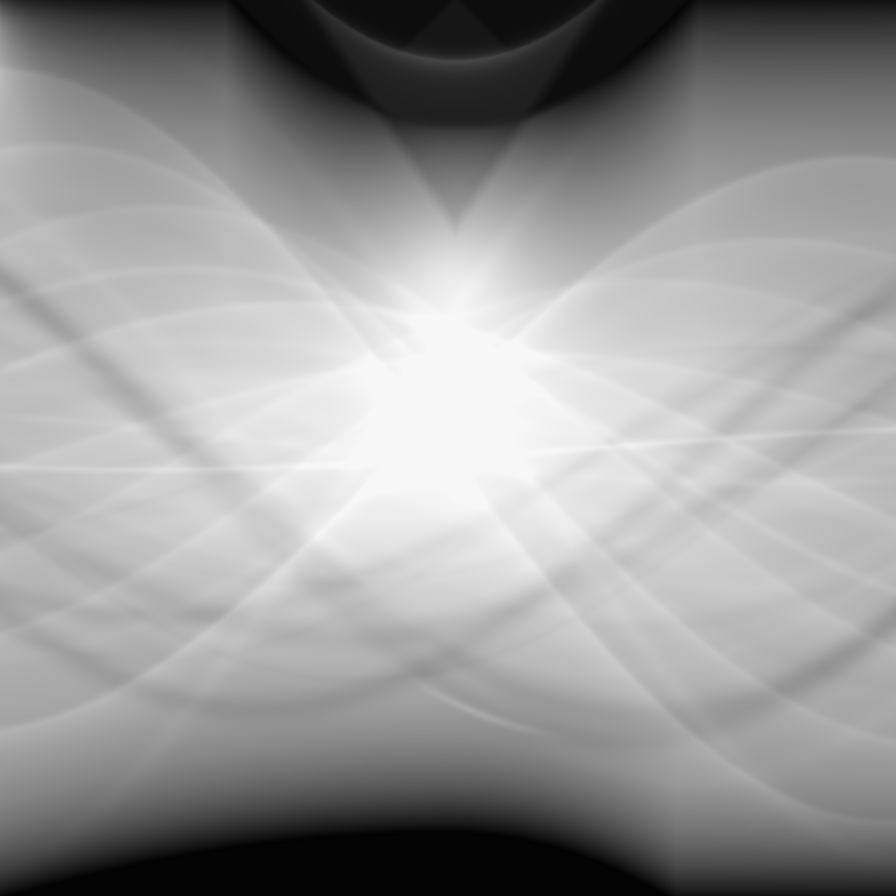
This background is drawn by a Shadertoy shader. Its source:

```glsl
const float PI = 3.14159265;

float hash(float n) { return fract(sin(n * 127.1) * 4375.85); }

float bell(float x, float width) { x /= width; return exp(-x * x); }

// Signed distance above the wave 0.5 + a cos(pi x) + b sin(pi x)
float waveDistance(vec2 p, float a, float b) {
    float c = cos(PI * p.x), s = sin(PI * p.x);
    float slope = PI * (b * c - a * s);
    return (p.y - 0.5 - a * c - b * s) / sqrt(1.0 + slope * slope);
}

float streak(vec2 p, float a, float b, float width) {
    return bell(waveDistance(p, a, b), width);
}

// Crisp on the upper side, with a long glow below
float ridge(vec2 p, float a, float b, float glow) {
    float d = waveDistance(p, a, b);
    return d > 0.0 ? bell(d, 0.006) : exp(d / glow);
}

float brightStreaks(vec2 p) {
    float light = 0.05 * streak(p, -0.021, -0.012, 0.004);
    light += 0.075 * ridge(p, -0.318, 0.045, 0.025);
    light += 0.07 * ridge(p, 0.42, -0.01, 0.035);
    light += 0.045 * ridge(p, 0.33, 0.06, 0.016);
    light += 0.035 * ridge(p, 0.227, 0.14, 0.02);
    light += 0.045 * ridge(p, 0.083, 0.136, 0.015);
    light += 0.035 * ridge(p, -0.025, 0.1, 0.015);
    light += 0.03 * streak(p, 0.16, 0.12, 0.006);
    light += 0.04 * ridge(p, -0.21, 0.094, 0.015);
    light += 0.03 * ridge(p, -0.12, 0.14, 0.018);
    light += 0.025 * streak(p, 0.47, 0.1, 0.012);
    light += 0.025 * streak(p, -0.48, 0.14, 0.012);
    light += 0.10 * streak(p, 0.16, -0.281, 0.005) * bell(p.x - 0.54, 0.06);
    return light;
}

float darkStreaks(vec2 p) {
    float shade = 0.06 * streak(p, 0.19, -0.23, 0.016);
    shade += 0.045 * streak(p, -0.16, -0.1, 0.012);
    shade += 0.055 * streak(p, -0.07, -0.2, 0.016);
    shade += 0.055 * streak(p, 0.19, -0.265, 0.016);
    shade += 0.065 * streak(p, -0.18, -0.23, 0.015);
    return shade;
}

// Many faint waves that weave the fine grain
float weave(vec2 p) {
    float sum = 0.0;
    for (float i = 1.0; i < 45.0; i++) {
        float a = 0.6 * hash(i) - 0.3;
        float b = 0.36 * hash(i + 50.3) - 0.25;
        float width = mix(0.004, 0.016, hash(i + 91.7));
        sum += (hash(i + 133.1) - 0.5) * streak(p, a, b, width);
    }
    return 0.034 * sum;
}

// Dark hollow at the top, with a thin arc and a pale wedge
float hollow(vec2 p, float wedge) {
    float x = p.x - 0.508;
    float arc = p.y - 0.932 - 2.7 * x * x;
    float inside = smoothstep(-0.003, 0.003, arc);
    float rim = arc > 0.0 ? exp(-arc / 0.006) : exp(arc / 0.014);
    float diamond = 1.0 - smoothstep(0.055, 0.07, abs(x) + abs(p.y - 0.94));
    float shade = 0.05 + 0.07 * wedge * (1.0 - inside);
    return shade + 0.17 * rim * bell(x, 0.15) + 0.035 * diamond * inside;
}

void mainImage(out vec4 fragColor, in vec2 fragCoord) {
    vec2 p = fragCoord / iResolution.xy;
    float x = p.x - 0.515;

    // Upper and lower edges of the lit body
    float fromTop = min(0.859 + 2.2 * x * x, 1.012) - p.y;
    float bend = p.x - 0.5;
    float floorY = max(0.07 - (bend < 0.0 ? 0.3 : 1.2) * bend * bend, -0.008);
    float fromFloor = p.y - floorY;

    // Broad light, fading toward both edges
    float centre = bell(x, 0.12);
    float level = 0.69 + 0.29 * bell(bend, 0.36) * bell(p.y - 0.52, 0.24);
    float topScale = 0.12 - 0.05 * centre - 0.09 * exp(-p.x / 0.07);
    float topRise = 1.0 - (1.0 - 0.4 * centre) * exp(-max(fromTop, 0.0) / topScale);
    float floorRise = 1.0 - exp(-max(fromFloor, 0.0) / 0.08);
    float fade = topRise * floorRise;
    float body = level * fade;

    // Wedge and the glow under its tip
    float wedgeEdge = (p.y - 0.745) * 0.65 - abs(p.x - 0.508);
    float wedge = smoothstep(-0.012, 0.012, wedgeEdge);
    body -= 0.09 * wedge;
    body += 0.1 * bell(p.x - 0.505, 0.07) * bell(p.y - 0.69, 0.06);

    // Streaks, softened where the light is already full
    float softness = mix(1.0, 0.55, bell(bend, 0.2) * bell(p.y - 0.52, 0.16));
    body += fade * softness * (brightStreaks(p) - darkStreaks(p) + weave(p));
    body = min(body, 0.97);

    // Join the body with both dark areas
    float shade = mix(hollow(p, wedge), body, smoothstep(-0.008, 0.008, fromTop));
    shade = mix(0.012, shade, smoothstep(-0.005, 0.007, fromFloor));
    fragColor = vec4(vec3(clamp(shade, 0.0, 1.0)), 1.0);
}
```
